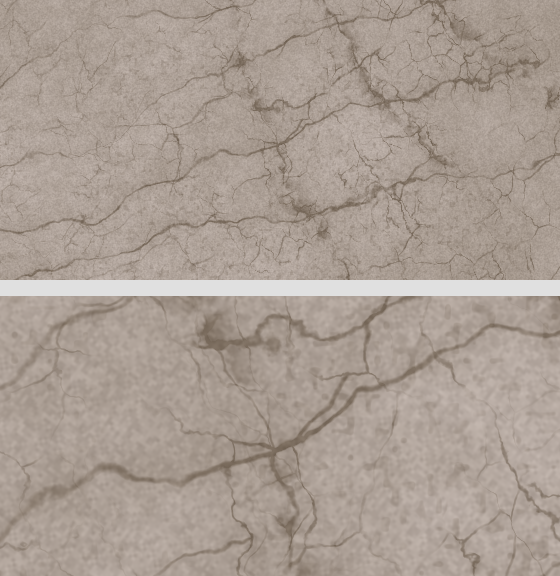
Top: the whole. Bottom: its middle third, enlarged.
Reproduce this texture procedurally as a WebGL 1 fragment shader.

```glsl
precision highp float;
// Weathered taupe marble: a cloudy, grainy ground crossed by thin rising veins,
// crumbly falling fractures and a web of broken hairline cracks. Veins are lines
// bent by fractal noise; the cracks are borders of warped Voronoi cells.
uniform vec2 u_resolution;

float hash(vec2 p) {
  vec3 q = fract(p.xyx * 0.1031);
  q += dot(q, q.yzx + 33.33);
  return fract((q.x + q.y) * q.z);
}

vec2 hash2(vec2 p) {
  return vec2(hash(p), hash(p + 71.7));
}

float noise(vec2 p) {
  vec2 i = floor(p), f = fract(p);
  f = f * f * (3.0 - 2.0 * f);
  return mix(mix(hash(i), hash(i + vec2(1, 0)), f.x),
             mix(hash(i + vec2(0, 1)), hash(i + vec2(1, 1)), f.x), f.y);
}

float fbm(vec2 p) {
  float sum = 0.0, amp = 0.52;
  for (int i = 0; i < 5; i++) {
    sum += amp * noise(p);
    p = mat2(1.6, 1.2, -1.2, 1.6) * p + 5.3;
    amp *= 0.5;
  }
  return sum;
}

// Distance to the nearest Voronoi border
float cellBorder(vec2 p) {
  vec2 cell = floor(p), f = fract(p), nearCell = vec2(0), nearest = vec2(9);
  for (int j = -1; j <= 1; j++)
    for (int i = -1; i <= 1; i++) {
      vec2 g = vec2(i, j), r = g + hash2(cell + g) - f;
      if (dot(r, r) < dot(nearest, nearest)) { nearest = r; nearCell = g; }
    }
  float border = 9.0;
  for (int j = -2; j <= 2; j++)
    for (int i = -2; i <= 2; i++) {
      vec2 g = nearCell + vec2(i, j), r = g + hash2(cell + g) - f, gap = r - nearest;
      if (dot(gap, gap) > 1e-4) border = min(border, dot(0.5 * (r + nearest), normalize(gap)));
    }
  return border;
}

// Soft-edged stroke around distance zero
float stroke(float d, float width) {
  return 1.0 - smoothstep(0.1 * width, width + 0.4 / u_resolution.y, abs(d));
}

// Vein whose weight swells and fades along its length, with a faint halo
float vein(float d, float along, float seed, float width) {
  float force = smoothstep(0.25, 0.85, noise(vec2(along * 3.0, seed)));
  return (0.2 + 0.42 * force) * stroke(d, width * (0.5 + force))
       + 0.12 * force * exp(-abs(d) / (width * 4.0));
}

void main() {
  vec2 p = gl_FragCoord.xy / u_resolution.y;
  vec2 bend = vec2(fbm(p * 3.0), fbm(p * 3.0 + 17.0)) - 0.5;
  vec2 jag = vec2(fbm(p * 24.0 + 8.0), fbm(p * 24.0 + 47.0)) - 0.5;
  vec2 q = p + 0.22 * bend + 0.022 * jag;
  float mottle = fbm(p * 24.0 + 3.0);
  float broken = smoothstep(0.3, 0.6, fbm(p * 15.0 + 60.0));
  float dark = 0.0, band = 0.0;

  // Long veins rising to the right, each with a shaded upper side
  for (int i = 0; i < 4; i++) {
    float k = float(i), slope = 0.25 + 0.08 * k;
    float wander = 0.16 * (noise(vec2(q.x * 2.5, k * 7.0 + 2.0)) - 0.5);
    float d = (q.y + 0.1 - 0.25 * k - slope * q.x - wander) / sqrt(1.0 + slope * slope);
    dark += vein(d, p.x, k * 5.0 + 1.5, 0.0045) * (0.6 + 0.4 * broken);
    dark += 0.06 * smoothstep(0.0, 0.01, d) * exp(-max(d, 0.0) * 14.0);
  }

  // Crumbling fractures falling to the right, stained along their flanks
  for (int i = 0; i < 3; i++) {
    float k = float(i), lean = 0.5 + 0.25 * k;
    float wander = 0.1 * (noise(vec2(q.y * 3.0, k * 9.0 + 4.0)) - 0.5);
    float d = (q.x - 1.25 - 0.68 * k + lean * q.y - wander) / sqrt(1.0 + lean * lean);
    float presence = smoothstep(0.25, 0.65, noise(vec2(p.y * 2.5 + 0.7, k * 4.0)));
    float flank = exp(-abs(d) * 26.0) * (0.25 + 0.75 * presence);
    dark += vein(d + 0.03 * (mottle - 0.5), p.y, k * 6.0 + 2.5, 0.004) * broken * (0.3 + 0.5 * presence);
    dark += 0.5 * flank * smoothstep(0.47, 0.68, mottle);
    band += flank;
  }

  // Three sizes of crack web, broken up and coming and going in patches
  float fractured = smoothstep(0.5, 1.3, p.x + 0.4 * p.y);
  for (int i = 0; i < 3; i++) {
    float k = float(i), scale = 3.2 * exp2(k * 1.15);
    vec2 tilted = mat2(0.9, 0.5, -0.3, 0.75) * (q + 0.035 * (bend.yx + jag.yx));
    float border = cellBorder(tilted * scale + k * 13.0) / scale;
    float patches = smoothstep(0.45, 0.66, fbm(p * (3.0 + 2.5 * k) + k * 21.0));
    float strength = patches * (0.26 + 0.2 * fractured) + 0.25 * min(band, 1.0);
    strength *= 0.25 + 0.75 * broken;
    dark += strength * stroke(border, 0.0034 - 0.0006 * k);
    dark += 0.1 * strength * exp(-border * 90.0);
  }

  // Cloudy ground, palest left of the centre, with pits and grain
  float tone = 0.68 + 1.1 * (fbm(p * 2.2 + 9.0) - 0.5) - 0.2 * length(p - vec2(0.75, 0.35));
  tone += 0.85 * (mottle - 0.5);
  vec3 color = mix(vec3(0.645, 0.595, 0.552), vec3(0.728, 0.68, 0.65), clamp(tone, 0.0, 1.0));
  dark += 0.18 * smoothstep(0.66, 0.88, noise(p * 95.0)) * smoothstep(0.4, 0.6, fbm(p * 4.0 + 31.0));
  color = mix(color, vec3(0.39, 0.33, 0.265), clamp(dark, 0.0, 0.7));
  vec2 turned = mat2(0.8, 0.6, -0.6, 0.8) * p;
  color += 0.075 * (noise(turned * 230.0) - 0.5) + 0.035 * (noise(turned * 120.0 + 40.0) - 0.5);
  gl_FragColor = vec4(color, 1.0);
}
```
